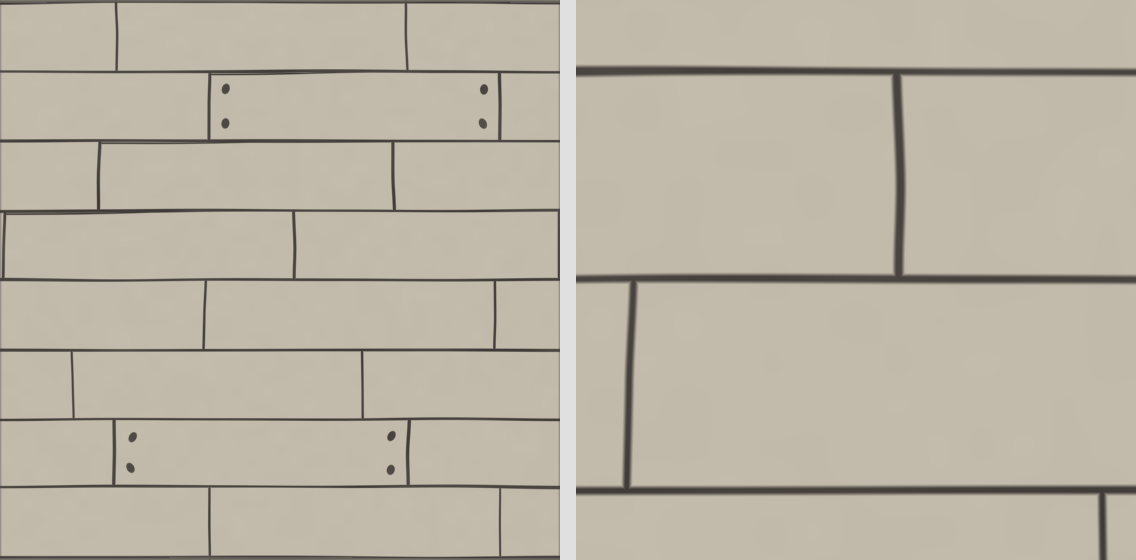
Left, the full canvas; right, a detail of the centre.
A WebGL 1 fragment shader for this texture:

```glsl
precision highp float;
// Eight rows of pale planks with staggered joints, outlined in uneven ink strokes.
// Each row holds one full plank between two joints; rows 1 and 6 are nailed at the
// corners. Value noise bends the lines and varies their thickness.
uniform vec2 u_resolution;

float hash(vec2 p) {
  vec3 q = fract(p.xyx * 0.1031);
  q += dot(q, q.yzx + 33.33);
  return fract((q.x + q.y) * q.z);
}

float noise(vec2 p) {
  vec2 i = floor(p), f = fract(p);
  f = f * f * (3.0 - 2.0 * f);
  return mix(mix(hash(i), hash(i + vec2(1.0, 0.0)), f.x),
             mix(hash(i + vec2(0.0, 1.0)), hash(i + 1.0), f.x), f.y);
}

// Coverage of a soft stroke at distance d from its centre
float stroke(float d, float halfWidth) {
  float soft = max(0.0016, 0.7 / u_resolution.y);
  return 1.0 - smoothstep(halfWidth - soft, halfWidth + soft, abs(d));
}

// Left end of the full plank in a row, counted from the top
float plankStart(float row) {
  vec4 starts = row < 3.5 ? vec4(0.208, 0.374, 0.176, 0.007)
                          : vec4(0.365, 0.129, 0.203, 0.374);
  vec4 pick = 1.0 - step(0.5, abs(mod(row, 4.0) - vec4(0.0, 1.0, 2.0, 3.0)));
  return dot(starts, pick);
}

void main() {
  vec2 p = gl_FragCoord.xy / u_resolution;
  p.y = 1.0 - p.y;

  // Row coordinate, with the seventh seam raised and every seam slightly wavy
  float rowHeight = 0.1241;
  float v = (p.y - 0.004) / rowHeight;
  v += 0.03 * max(0.0, 1.0 - abs(v - 7.0));
  float seam = floor(v + 0.5);
  v += 0.024 * (noise(vec2(p.x * 5.0, seam * 9.0)) - 0.5);
  float row = clamp(floor(v), 0.0, 7.0);
  float down = v - row;

  // Horizontal seams
  float seamWidth = 0.0018 + 0.0016 * noise(vec2(p.x * 4.0, seam * 7.0 + 3.0));
  float ink = stroke((v - seam) * rowHeight, seamWidth);

  // Vertical joints, leaning and bowing a little
  float start = plankStart(row);
  float len = mod(row, 4.0) == 2.0 ? 0.526 : 0.518;
  bool bold = (row > 0.5 && row < 3.5) || row == 6.0;
  for (int i = 0; i < 2; i++) {
    float k = float(i);
    float lean = (hash(vec2(row, k + 5.0)) - 0.5) * (down - 0.5) * 0.006;
    float bow = (noise(vec2(down * 2.0, row * 3.0 + k * 11.0)) - 0.5) * 0.003;
    float width = (bold ? 0.0024 : 0.0016) + 0.0007 * hash(vec2(row + 2.0, k));
    ink = max(ink, stroke(p.x - start - k * len - lean - bow, width));
  }
  if (row == 3.0) ink = max(ink, stroke(p.x - 0.998, 0.002));

  // Second stroke sagging under the top seam of the upper planks
  float along = (p.x - start) / len;
  if (row > 0.5 && row < 3.5 && along > 0.0 && along < 1.0) {
    float sag = 0.038 * (1.0 - smoothstep(0.15, 0.75, along));
    ink = max(ink, stroke((down - sag) * rowHeight, 0.0016));
  }

  // Four oval nail heads, mirrored about the plank centre
  if (row == 1.0 || row == 6.0) {
    vec2 fromCentre = vec2(p.x - start - len * 0.5, (down - 0.5) * rowHeight);
    vec2 corner = sign(fromCentre);
    vec2 jitter = vec2(hash(corner + row + 7.0), hash(corner + row + 19.0)) - 0.5;
    vec2 d = fromCentre - corner * vec2(0.231, 0.031) - jitter * 0.005;
    d.x += d.y * jitter.x * 0.6;
    float nail = (length(d / vec2(0.0071, 0.0092)) - 1.0) * 0.008;
    ink = max(ink, 0.95 * (1.0 - smoothstep(-0.0016, 0.0016, nail)));
  }

  // Flat paint with faint mottling, greyed at the borders
  vec3 paint = vec3(0.76, 0.73, 0.67) + 0.008 * (noise(p * 40.0) - 0.5);
  float side = min(p.x, 1.0 - p.x);
  paint = mix(vec3(0.60, 0.57, 0.54), paint, smoothstep(0.001, 0.004, side));
  vec3 inkColor = mix(vec3(0.24, 0.22, 0.21), vec3(0.31, 0.29, 0.27), noise(p * 14.0));
  vec3 color = mix(paint, inkColor, ink);
  if (v < 0.0 || v > 8.0) color = mix(color, vec3(0.41, 0.39, 0.36), 0.8);
  gl_FragColor = vec4(color, 1.0);
}
```
